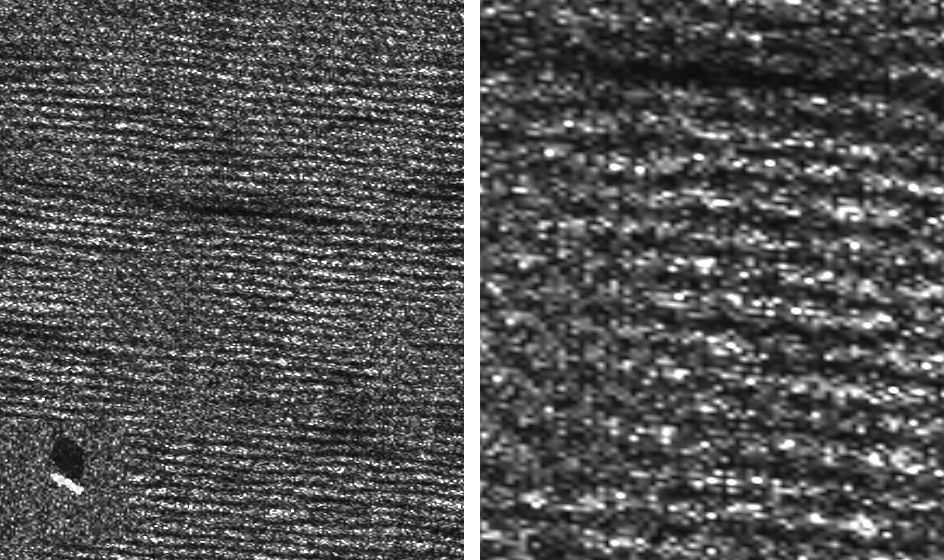
Left, the full canvas; right, a detail of the centre.
Give the GLSL for this texture, as a Shadertoy shader.

```glsl
const float RIPPLES = 48.0;        // crests down the height
const float RIPPLE_SLOPE = 0.085;  // fall to the right
const float GRAIN = 380.0;         // speckle cells down the height
const float PATCH_GRAIN = 270.0;

float hash(vec2 p) {
    return fract(sin(dot(p, vec2(12.9898, 78.233))) * 43758.5453);
}

float noise(vec2 p) {
    vec2 i = floor(p), f = fract(p);
    f = f * f * (3.0 - 2.0 * f);
    return mix(mix(hash(i), hash(i + vec2(1, 0)), f.x),
               mix(hash(i + vec2(0, 1)), hash(i + vec2(1, 1)), f.x), f.y);
}

float fbm(vec2 p) {
    float sum = 0.0, amp = 0.5;
    for (int k = 0; k < 3; k++) {
        sum += amp * noise(p);
        p = p * 2.03 + 17.3;
        amp *= 0.5;
    }
    return sum / 0.875;
}

// Exponentially distributed echo strength of one cell
float echo(vec2 cell) {
    return -log(max(hash(cell), 0.004));
}

// Interpolated speckle with a mean near one
float speckle(vec2 p) {
    vec2 i = floor(p), f = fract(p);
    float e = mix(mix(echo(i), echo(i + vec2(1, 0)), f.x),
                  mix(echo(i + vec2(0, 1)), echo(i + vec2(1, 1)), f.x), f.y);
    return pow(e, 0.8);
}

float segmentDistance(vec2 p, vec2 a, vec2 b) {
    vec2 d = b - a;
    return length(p - a - d * clamp(dot(p - a, d) / dot(d, d), 0.0, 1.0));
}

// Soft-edged elongated spot that follows the ripple slope
float spot(vec2 p, vec2 centre, vec2 radius) {
    vec2 d = p - centre;
    d.y += RIPPLE_SLOPE * d.x;
    d /= radius;
    return exp(-dot(d, d));
}

float rippleGain(vec2 p, float slope) {
    vec2 q = vec2(p.x, p.y + slope * p.x);
    float wobble = 0.9 * (fbm(q * vec2(4.0, 9.0)) - 0.5)
                 + 0.45 * (noise(q * vec2(16.0, 45.0)) - 0.5);
    float wave = 0.5 + 0.5 * cos(6.2831853 * (q.y * RIPPLES + wobble));

    // Ripples fade at the top and in worn areas
    float contrast = 1.0 - 0.35 * smoothstep(0.82, 0.95, p.y);
    contrast *= 1.0 - 0.6 * smoothstep(0.56, 0.75, fbm(q * vec2(4.0, 10.0) + 31.0));
    contrast *= 1.0 - 0.8 * spot(p, vec2(0.39, 0.29), vec2(0.1, 0.04));
    float broken = 0.72 + 0.56 * noise(q * vec2(28.0, 95.0) + 5.0);
    return mix(0.29, mix(0.13, 0.48, wave) * broken, contrast);
}

// Dark streaks lying along the ripples
float streakShade(vec2 p) {
    vec2 q = vec2(p.x, p.y + RIPPLE_SLOPE * p.x);
    float shade = 1.0 - 0.5 * smoothstep(0.58, 0.82, fbm(q * vec2(5.0, 32.0) + 9.0));
    float bandY = 0.68 - 0.133 * p.x + 0.012 * (noise(vec2(p.x * 9.0, 2.0)) - 0.5);
    float band = exp(-pow((p.y - bandY) / 0.014, 2.0));
    shade *= 1.0 - band * (0.3 + 0.3 * noise(vec2(p.x * 7.0, 4.0)));
    shade *= 1.0 - 0.5 * spot(p, vec2(0.41, 0.625), vec2(0.11, 0.014));
    shade *= 1.0 - 0.5 * spot(p, vec2(0.64, 0.785), vec2(0.08, 0.012));
    shade *= 1.0 - 0.5 * spot(p, vec2(0.06, 0.415), vec2(0.08, 0.007));
    shade *= 1.0 - 0.5 * spot(p, vec2(0.65, 0.285), vec2(0.07, 0.014));
    return shade;
}

void mainImage(out vec4 fragColor, in vec2 fragCoord) {
    vec2 p = fragCoord / iResolution.y;
    float pixel = 1.0 / iResolution.y;

    // Rippled ground
    vec2 along = vec2(p.x * 0.68, p.y + RIPPLE_SLOPE * p.x);
    float ground = 0.04 + rippleGain(p, RIPPLE_SLOPE) * streakShade(p) * speckle(along * GRAIN);

    // Flat square of coarse speckle in the lower left
    float coarse = speckle(p * PATCH_GRAIN + 71.0);
    float flatTone = 0.05 + 0.28 * coarse;
    vec2 edge = smoothstep(vec2(0.004), vec2(-0.004),
                           vec2(p.x - 0.23, abs(p.y - 0.138) - 0.109));
    float tone = mix(ground, flatTone, edge.x * edge.y);

    // Shadow and bright rim of the lone object
    float ragged = 0.007 * (noise(p * 190.0) - 0.5);
    vec2 d = p - vec2(0.122, 0.182);
    d.x += 0.25 * d.y;
    float shadow = (length(d / vec2(0.027, 0.036)) - 1.0) * 0.03 + ragged;
    tone = mix(tone, 0.06 + 0.05 * coarse, smoothstep(0.003 + pixel, -0.003, shadow));
    float rim = segmentDistance(p, vec2(0.099, 0.148), vec2(0.143, 0.125)) - 0.0065 + ragged;
    tone = mix(tone, 0.75 + 0.25 * coarse, smoothstep(pixel, -pixel, rim));

    fragColor = vec4(vec3(clamp(tone, 0.0, 1.0)), 1.0);
}
```
